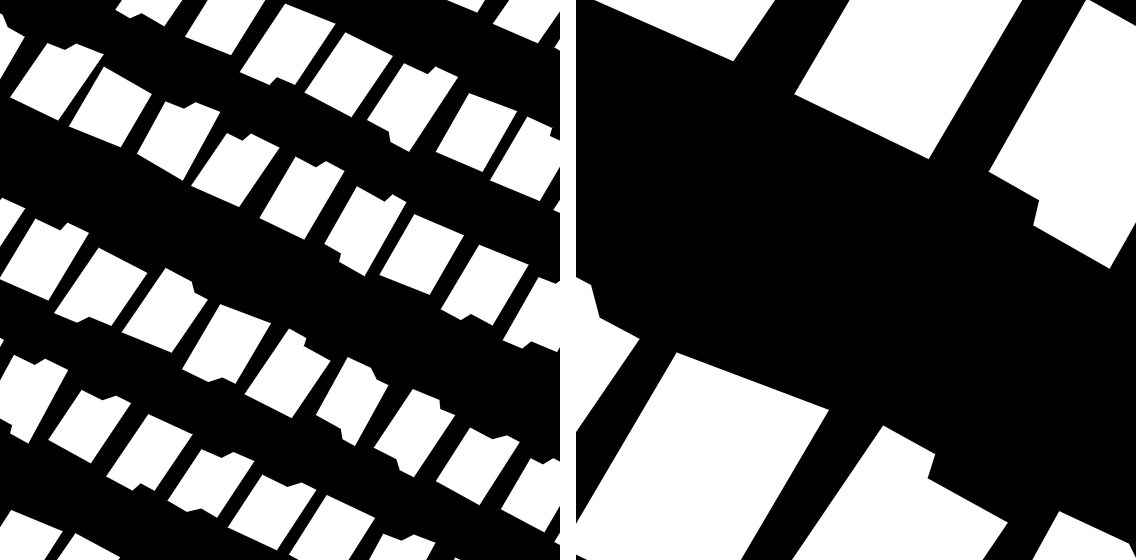
Left, the full canvas; right, a detail of the centre.
Write a WebGL 1 fragment shader that draws this pattern.

```glsl
precision highp float;

uniform vec2 u_resolution;

float hash(vec2 cell, float salt) {
  vec3 p = fract(vec3(cell.xyx + salt * 7.31) * vec3(0.1031, 0.1030, 0.0973));
  p += dot(p, p.yzx + 33.33);
  return fract((p.x + p.y) * p.z);
}

// Symmetric random value in -1..1
float jitter(vec2 cell, float salt) {
  return hash(cell, salt) * 2.0 - 1.0;
}

// Signed height above a tilted edge that may step up or down near its middle
float aboveEdge(vec2 p, vec2 cell, float salt, float level, float upChance, float downChance) {
  float pick = hash(cell, salt);
  float rise = 0.15 * step(1.0 - upChance, pick) - 0.12 * step(pick, downChance);
  float ramp = mix(0.03, 0.16, pow(hash(cell, salt + 1.0), 2.0));
  float t = (p.x - 0.12 * jitter(cell, salt + 2.0)) / ramp;
  float tilt = 0.09 * jitter(cell, salt + 3.0);
  float height = level + 0.06 * jitter(cell, salt + 4.0) + tilt * p.x
               + rise * clamp(t, -0.5, 0.5);
  float slope = tilt + rise / ramp * step(abs(t), 0.5);
  return (p.y - height) / sqrt(1.0 + slope * slope);
}

// Leaning block with uneven top and bottom
float blockDistance(vec2 p, vec2 cell) {
  p.x -= 0.045 * jitter(cell, 1.0);
  float lean = 0.11 + 0.06 * jitter(cell, 2.0);
  float x = p.x - lean * p.y;
  float side = (abs(x) - 0.377 - 0.03 * jitter(cell, 3.0)) / sqrt(1.0 + lean * lean);
  float top = aboveEdge(vec2(x, p.y), cell, 10.0, 0.514, 0.55, 0.15);
  float bottom = -aboveEdge(vec2(x, p.y), cell, 20.0, -0.514, 0.3, 0.1);
  return max(side, max(top, bottom));
}

void main() {
  // One unit is the spacing of blocks along a row; y runs downward
  float scale = 8.205;
  vec2 p = vec2(gl_FragCoord.x, u_resolution.y - gl_FragCoord.y) / u_resolution.y * scale;
  float c = cos(0.443), s = sin(0.443);
  vec2 q = vec2(c * p.x + s * p.y, c * p.y - s * p.x);

  // Rows with uneven spacing and stagger
  float row = floor((q.y - 0.844) / 2.094 + 0.5);
  float center = 0.884 + row * 2.094
               + 0.16 * sign(row - 0.5) * step(abs(row - 0.5), 0.6);
  float stagger = 0.1 + 0.1 * step(0.0, row) - 0.4 * step(2.0, row) - 0.14 * step(3.0, row);
  float along = q.x - stagger;
  float column = floor(along + 0.5);

  float d = 10.0;
  for (int i = -1; i <= 1; i++) {
    vec2 cell = vec2(column + float(i), row);
    d = min(d, blockDistance(vec2(along - cell.x, center - q.y), cell));
  }

  float pixel = scale / u_resolution.y;
  gl_FragColor = vec4(vec3(clamp(0.5 - d / pixel, 0.0, 1.0)), 1.0);
}
```
